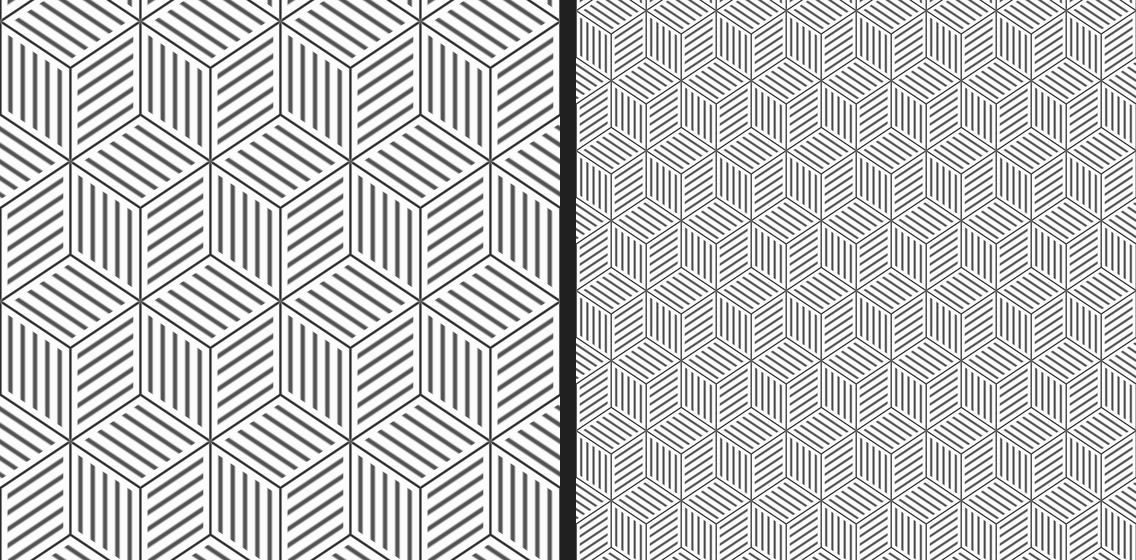
Left, the tile; right, the same tile 2 across and 2 down.
Reproduce this pattern procedurally as a WebGL 2 fragment shader.

```glsl
#version 300 es
precision highp float;
// Tumbling blocks in grey on white: stacked cubes, four across and four staggered rows.
// Each hexagonal cell splits into three faces, and each face gets skewed 0..1
// coordinates from which its outline and five soft inset stripes are drawn.

uniform vec2 u_resolution;
out vec4 fragColor;

// Cube-centred coordinates: the hexagon is |x| < 1, |x| + |y| < 2.
vec2 cubeCell(vec2 p) {
  vec2 period = vec2(2.0, 6.0);
  vec2 q = mod(p + 0.5 * period, period) - 0.5 * period;
  if (abs(q.x) + abs(q.y) < 2.0) return q;
  return mod(p, period) - 0.5 * period;
}

// Distance to the nearer of the two sides of a 0..1 strip.
vec2 sideDistance(vec2 face) {
  return min(face, 1.0 - face);
}

void main() {
  vec2 uv = gl_FragCoord.xy / u_resolution;
  float pixel = 1.0 / min(u_resolution.x, u_resolution.y);
  vec2 q = cubeCell(uv * vec2(8.0, 12.0) - vec2(0.006, 1.543));

  // face.x crosses the stripes, face.y runs along them; span is the face size
  const float SLANT = 0.1387, UPRIGHT = 0.125;
  vec2 face, span;
  if (q.y > abs(q.x)) {            // top
    face = vec2(q.x + q.y, q.x - q.y + 2.0) * 0.5;
    span = vec2(SLANT);
  } else if (q.x < 0.0) {          // left
    face = vec2(q.x + 1.0, -0.5 * (q.x + q.y));
    span = vec2(UPRIGHT, SLANT);
  } else {                        // right
    face = vec2(0.5 * (q.x - q.y), q.x);
    span = vec2(SLANT, UPRIGHT);
  }
  vec2 side = sideDistance(face) * span;

  // Five soft stripes, cut off parallel to the face edges
  float index = (face.x - 0.495) / 0.176;
  float offStripe = abs(index - clamp(round(index), -2.0, 2.0)) * 0.176 * span.x;
  float stripe = 1.0 - smoothstep(0.0014, 0.0063, offStripe);
  float endSoftness = max(0.0011, 0.6 * pixel);
  stripe *= smoothstep(-endSoftness, endSoftness, side.y - 0.0127);

  // Thin outline, paler where six edges meet
  float edge = min(side.x, side.y);
  float outline = 1.0 - smoothstep(0.0006, max(0.0036, 1.2 * pixel), edge);
  vec2 toCorner = vec2(abs(q.x) - 1.0, q.y - 1.0) / vec2(8.0, 12.0);
  vec2 toFoot = vec2(q.x, q.y + 2.0) / vec2(8.0, 12.0);
  float meeting = 1.0 - smoothstep(0.001, 0.007, min(length(toCorner), length(toFoot)));

  float shade = mix(0.99, 0.32, stripe);
  shade = mix(shade, mix(0.16, 0.38, meeting), outline);
  fragColor = vec4(vec3(shade), 1.0);
}
```
